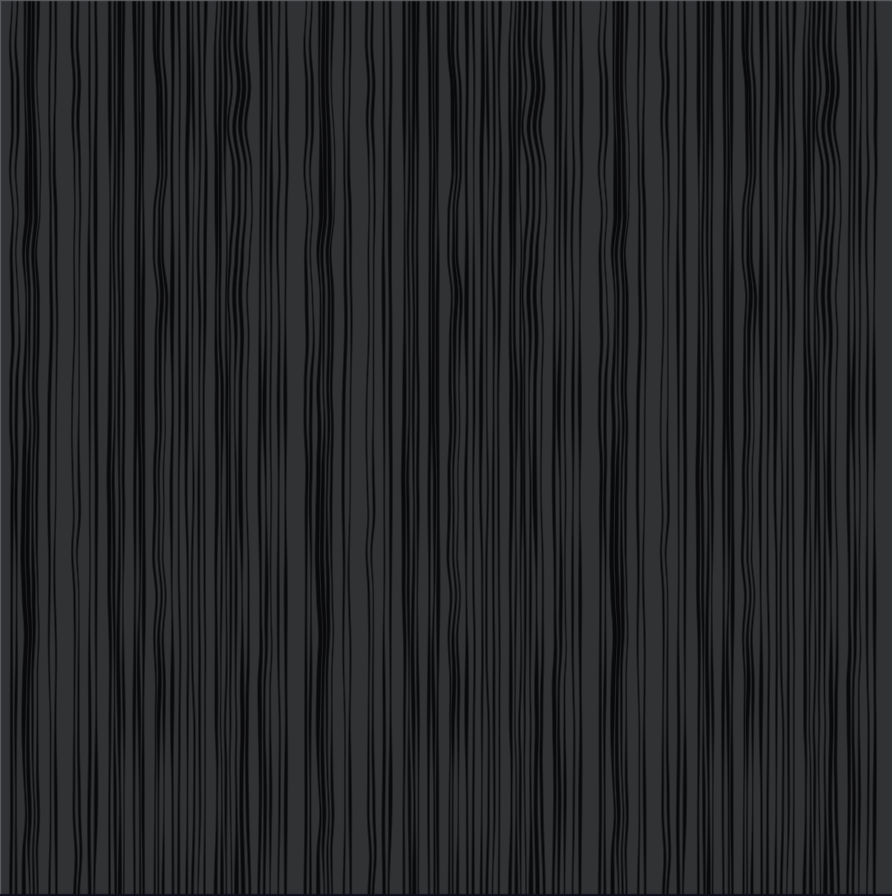
Reproduce this texture procedurally as a WebGL 1 fragment shader.

```glsl
precision highp float;

uniform vec2 u_resolution;

// Colours
const vec3 BOARD = vec3(0.192, 0.198, 0.202);
const vec3 GROOVE = vec3(0.035, 0.036, 0.042);
const vec3 RIM_LIGHT = vec3(0.38, 0.39, 0.40);
const vec3 RIM_DARK = vec3(0.06, 0.06, 0.12);

// Layout, in canvas widths
const float TILES = 3.03;          // horizontal repeats of the grain
const float STRANDS = 14.0;        // groove bundles per repeat
const float STRAND_JITTER = 0.40;  // in bundle cells
const float LINE_GAP = 0.0070;
const float HALF_WIDTH = 0.00135;
const float SOFTNESS = 0.0020;
const float RIM = 0.0022;

// Waviness
const float BEND = 0.013;
const float BEND_FREQ = 21.0;
const float DRIFT = 0.0035;
const float DRIFT_FREQ = 6.0;
const float OWN_WOBBLE = 0.0022;

float hash(vec2 p) {
  vec3 q = fract(vec3(p.xyx) * 0.1031);
  q += dot(q, q.yzx + 33.33);
  return fract((q.x + q.y) * q.z);
}

// Smooth noise along y, independent for each seed, from -0.5 to 0.5
float noise(float y, float seed) {
  float cell = floor(y);
  float f = fract(y);
  f = f * f * (3.0 - 2.0 * f);
  return mix(hash(vec2(cell, seed)), hash(vec2(cell + 1.0, seed)), f) - 0.5;
}

// Sideways shift shared by all the lines of a bundle
float bundleBend(float y, float seed) {
  float wildness = hash(vec2(seed, 5.3));
  float knots = smoothstep(-0.15, 0.35, noise(y * 5.0, seed + 40.0));
  float bend = noise(y * BEND_FREQ, seed + 80.0) * BEND;
  float drift = noise(y * DRIFT_FREQ, seed + 120.0) * DRIFT;
  return bend * wildness * wildness * knots + drift * wildness;
}

// Two to four lines for each bundle
float lineCount(float seed) {
  float pick = hash(vec2(seed, 17.7));
  return 2.0 + step(0.62, pick) + step(0.88, pick);
}

// Coverage of one groove whose width swells and thins along y
float groove(float x, float y, float seed) {
  float swell = 1.0 + 1.1 * noise(y * 9.0, seed + 300.0);
  float weight = mix(0.75, 1.25, hash(vec2(seed, 23.1)));
  float halfWidth = HALF_WIDTH * swell * weight;
  float soft = max(SOFTNESS, 1.0 / u_resolution.x);
  return clamp(0.5 + (halfWidth - abs(x)) / soft, 0.0, 1.0);
}

// Darkest groove among the bundles near the point
float grain(vec2 uv) {
  float cells = TILES * STRANDS;
  float home = floor(uv.x * cells);
  float dark = 0.0;
  for (int i = -1; i <= 1; i++) {
    float cell = home + float(i);
    float seed = mod(cell, STRANDS) + 1.0;
    float jitter = (hash(vec2(seed, 9.1)) - 0.5) * STRAND_JITTER;
    float center = (cell + 0.5 + jitter) / cells + bundleBend(uv.y, seed);
    float count = lineCount(seed);
    float gap = LINE_GAP * mix(0.75, 1.2, hash(vec2(seed, 31.9)));
    gap *= mix(1.0, 0.8, step(2.5, count));
    for (int k = 0; k < 4; k++) {
      float n = float(k);
      float lineSeed = seed * 4.0 + n + 200.0;
      float wobble = noise(uv.y * 11.0, lineSeed) * OWN_WOBBLE;
      float offset = (n - 0.5 * (count - 1.0)) * gap + wobble;
      float present = step(n + 0.5, count);
      dark = max(dark, present * groove(uv.x - center - offset, uv.y, lineSeed));
    }
  }
  return dark;
}

void main() {
  vec2 uv = gl_FragCoord.xy / u_resolution;
  vec3 color = mix(BOARD, GROOVE, grain(uv));

  // Thin bevel: light on the left and top, dark along the bottom
  float lit = max(1.0 - smoothstep(0.0, RIM, uv.x), smoothstep(1.0 - RIM, 1.0, uv.y));
  color = mix(color, RIM_LIGHT, lit);
  color = mix(color, RIM_DARK, 1.0 - smoothstep(RIM * 0.5, RIM * 1.5, uv.y));

  gl_FragColor = vec4(color, 1.0);
}
```
